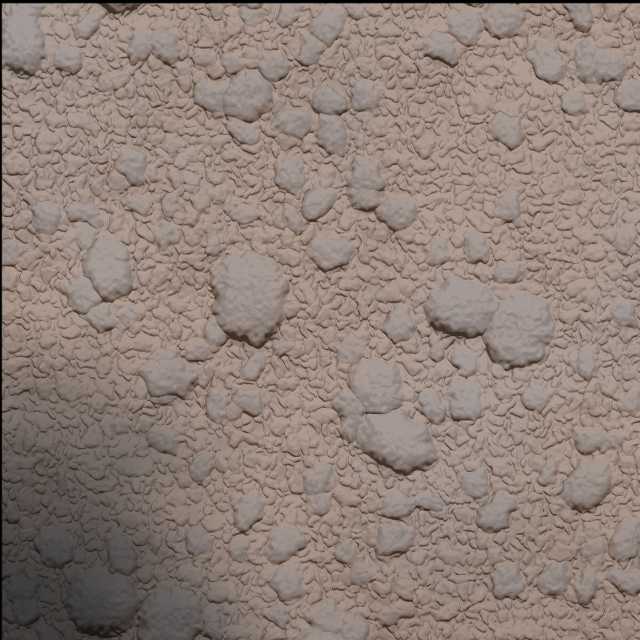
A WebGL 1 fragment shader for this texture:

```glsl
precision highp float;
// Draws a heap of pale crumbly powder with clods, cracks and a soft corner shadow.
uniform vec2 u_resolution;

const vec3 LIGHT_POWDER = vec3(0.69, 0.615, 0.57);
const vec3 MID_POWDER   = vec3(0.58, 0.515, 0.48);
const vec3 WARM_HOLLOW  = vec3(0.48, 0.39, 0.33);
const vec3 DARK_CRACK   = vec3(0.25, 0.195, 0.165);
const vec3 CLOD_TINT    = vec3(0.95, 0.985, 1.02);
const vec3 SHADE_TINT   = vec3(0.40, 0.425, 0.45);
const vec3 SUN          = vec3(0.08, 0.52, 0.85);
const float BIG_CELLS    = 9.0;
const float MEDIUM_CELLS = 17.0;
const float SMALL_CELLS  = 34.0;
const float FINE_CELLS   = 66.0;
const float RELIEF       = 0.45;
const float SLOPE_STEP   = 0.0028;
const float SHADOW_STEP  = 0.007;
const vec2 FRAME_WIDTH   = vec2(0.003, 0.005);

vec4 hash4(vec2 p) {
  vec4 q = fract(p.xyxy * vec4(0.1031, 0.1030, 0.0973, 0.1099));
  q += dot(q, q.wzxy + 33.33);
  return fract((q.xxyz + q.yzzw) * q.zywx);
}

float noise(vec2 p) {
  vec2 cell = floor(p), f = fract(p);
  f = f * f * (3.0 - 2.0 * f);
  float low = mix(hash4(cell).x, hash4(cell + vec2(1.0, 0.0)).x, f.x);
  float high = mix(hash4(cell + vec2(0.0, 1.0)).x, hash4(cell + 1.0).x, f.x);
  return mix(low, high, f.y);
}

float fbm(vec2 p) {
  float sum = 0.0, weight = 0.53;
  for (int i = 0; i < 4; i++) {
    sum += weight * noise(p);
    p = p * 2.03 + 17.3;
    weight *= 0.5;
  }
  return sum;
}

// Tallest of the randomly turned, half angular domes around p
float lumps(vec2 p, float cells, float share, float seed) {
  vec2 grid = p * cells;
  vec2 home = floor(grid);
  float top = 0.0;
  for (int j = -1; j <= 1; j++) {
    for (int i = -1; i <= 1; i++) {
      vec2 cell = home + vec2(float(i), float(j));
      vec4 rnd = hash4(cell + seed);
      vec2 q = grid - cell - 0.2 - 0.6 * rnd.xy;
      float angle = 6.2832 * rnd.z;
      float c = cos(angle), s = sin(angle);
      q = vec2(c * q.x + s * q.y, c * q.y - s * q.x);
      q.x *= 1.0 + 0.5 * rnd.w;
      float radius = mix(0.34, 0.62, fract(rnd.w * 7.3));
      float corner = max(abs(q.x), 0.8 * abs(q.y) + 0.45 * abs(q.x));
      float d = mix(length(q), corner, 0.5) / radius;
      float dome = max(1.0 - d * d, 0.0);
      dome *= radius * (2.0 - dome);
      top = max(top, dome * step(fract(rnd.z * 5.7), share));
    }
  }
  return top / cells;
}

float clods(vec2 p) {
  return max(lumps(p, BIG_CELLS, 0.2, 11.0), lumps(p, MEDIUM_CELLS, 0.42, 47.0));
}

vec2 crumble(vec2 p) {
  vec2 wobble = vec2(noise(p * 45.0), noise(p * 45.0 + 71.0)) - 0.5;
  vec2 ragged = vec2(noise(p * 120.0 + 9.0), noise(p * 120.0 + 33.0)) - 0.5;
  return p + 0.013 * wobble + 0.005 * ragged;
}

float height(vec2 p) {
  vec2 w = crumble(p);
  float fine = lumps(w, FINE_CELLS, 0.95, 83.0);
  float small = lumps(w, SMALL_CELLS, 0.75, 29.0);
  float surface = max(max(small, fine + 0.003), clods(w));
  float grain = 0.0016 * noise(p * 150.0) + 0.014 * noise(p * 13.0);
  return RELIEF * (surface + 0.22 * fine) + grain;
}

void main() {
  vec2 uv = gl_FragCoord.xy / u_resolution;
  vec2 p = gl_FragCoord.xy / u_resolution.y;

  // Relief lighting
  float h = height(p);
  float hx = height(p + vec2(SLOPE_STEP, 0.0));
  float hy = height(p + vec2(0.0, SLOPE_STEP));
  vec3 normal = normalize(vec3(h - hx, h - hy, SLOPE_STEP));
  float lit = dot(normal, normalize(SUN));

  // Short cast shadows
  float blocked = 0.0;
  for (int i = 1; i <= 3; i++) {
    float reach = SHADOW_STEP * float(i);
    float above = height(p + normalize(SUN.xy) * reach) - h;
    blocked = max(blocked, above - 0.55 * reach);
  }
  lit -= 0.3 * smoothstep(0.0, 0.009, blocked);
  lit += 0.28 * (fbm(p * 7.0 + 5.0) - 0.5) + 0.1 * (noise(p * 190.0) - 0.5);

  // Powder colours from crack to lit face
  vec3 color = mix(DARK_CRACK, WARM_HOLLOW, smoothstep(-0.2, 0.3, lit));
  color = mix(color, MID_POWDER, smoothstep(0.2, 0.6, lit));
  color = mix(color, LIGHT_POWDER, smoothstep(0.58, 1.0, lit));
  color *= mix(vec3(1.0), CLOD_TINT, smoothstep(0.008, 0.025, clods(crumble(p))));
  color *= mix(vec3(0.97, 1.0, 1.03), vec3(1.02, 0.99, 0.97), fbm(p * 4.0 + 40.0));

  // Broad shade in the lower left, gentle falloff below
  float edge = length(uv * vec2(1.05, 0.95)) + 0.16 * (fbm(p * 6.0) - 0.5);
  color *= mix(SHADE_TINT, vec3(1.0), smoothstep(0.06, 0.54, edge));
  color *= mix(0.93, 1.0, smoothstep(0.0, 0.4, uv.y));

  // Thin dark frame at the left and top
  vec2 pixel = 1.0 / u_resolution;
  vec2 inside = smoothstep(FRAME_WIDTH - pixel, FRAME_WIDTH + pixel, vec2(uv.x, 1.0 - uv.y));
  gl_FragColor = vec4(color * inside.x * inside.y, 1.0);
}
```
